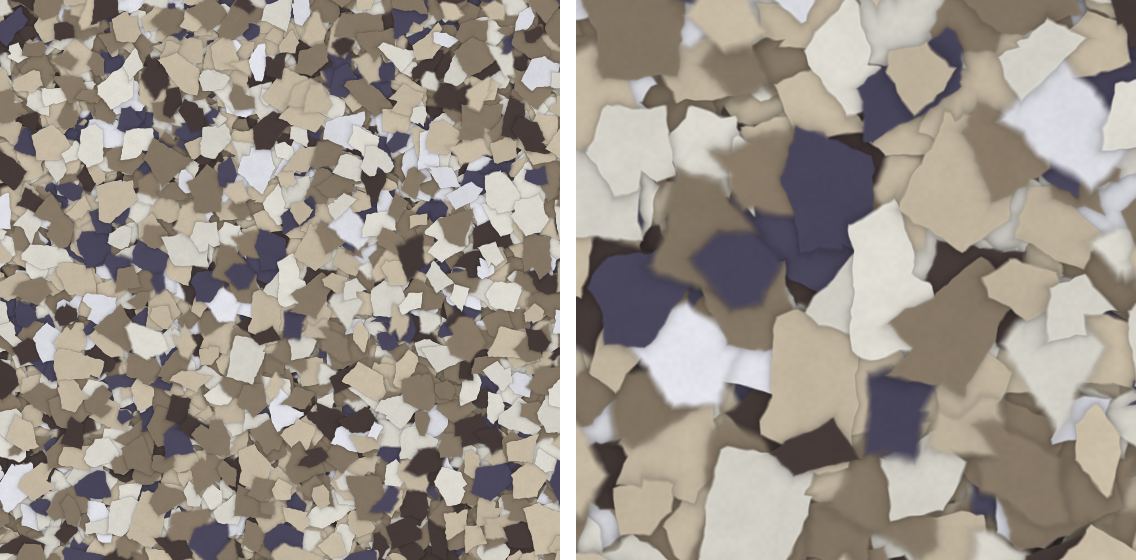
Left: the whole. Right: its middle third, enlarged.
Write a Shadertoy shader that draws this texture.

```glsl
// Decorative flake flooring: torn paint chips in tan, white, taupe, dark and navy.
// Layers of jittered, rotated grids are painted back to front; every cell holds
// one ragged polygon that casts a thin contact shadow on the chips beneath it.

const int   LAYERS        = 7;
const float CELL          = 0.052;   // grid pitch, in canvas heights
const float CHIP_RADIUS   = 0.0245;  // mean centre-to-side distance
const float TEAR_COARSE   = 0.0060;  // edge wobble amplitudes
const float TEAR_FINE     = 0.0022;
const float EDGE_SHARP    = 0.0011;  // edge half widths
const float EDGE_SOFT     = 0.0036;
const float SOFT_SHARE    = 0.18;
const float SHADOW_WIDTH  = 0.0026;
const float SHADOW_DEPTH  = 0.24;
const float TONE_SPREAD   = 0.07;
const float GRAIN         = 0.030;
const float TAU           = 6.28319;

const vec3 TAN       = vec3(0.765, 0.715, 0.630);
const vec3 OFF_WHITE = vec3(0.845, 0.835, 0.800);
const vec3 WHITE     = vec3(0.865, 0.865, 0.895);
const vec3 TAUPE     = vec3(0.520, 0.465, 0.395);
const vec3 DARK      = vec3(0.270, 0.228, 0.220);
const vec3 NAVY      = vec3(0.290, 0.275, 0.360);

vec4 hash4(vec2 p) {
    vec4 q = fract(p.xyxy * vec4(0.1031, 0.1030, 0.0973, 0.1099));
    q += dot(q, q.wzxy + 33.33);
    return fract((q.xxyz + q.yzzw) * q.zywx);
}

// Bilinear noise; its creases give the tears an angular look.
vec2 creaseNoise(vec2 p) {
    vec2 i = floor(p), f = p - i;
    vec2 low  = mix(hash4(i).xy, hash4(i + vec2(1, 0)).xy, f.x);
    vec2 high = mix(hash4(i + vec2(0, 1)).xy, hash4(i + vec2(1, 1)).xy, f.x);
    return mix(low, high, f.y) - 0.5;
}

mat2 rotation(float a) {
    float c = cos(a), s = sin(a);
    return mat2(c, s, -s, c);
}

vec3 chipColour(float pick) {
    if (pick < 0.29) return TAN;
    if (pick < 0.50) return OFF_WHITE;
    if (pick < 0.57) return WHITE;
    if (pick < 0.81) return TAUPE;
    if (pick < 0.91) return DARK;
    return NAVY;
}

// Signed distance to an uneven polygon with one corner bitten out.
float chipDistance(vec2 p, vec2 id, vec4 shape) {
    float cap = length(p) - 0.95 * CELL;
    float radius = CHIP_RADIUS * mix(0.60, 1.32, shape.x);
    float stretch = mix(0.76, 1.30, shape.y);
    p = rotation(TAU * shape.z) * p * vec2(stretch, 1.0 / stretch);

    float sides = 4.0 + floor(shape.w * 3.0);
    float d = cap;
    for (int i = 0; i < 6; i++) {
        if (float(i) >= sides) break;
        vec4 h = hash4(id + 0.37 * float(i + 1));
        float a = (float(i) + 0.5 * (h.x - 0.5)) * TAU / sides;
        d = max(d, dot(p, vec2(cos(a), sin(a))) - radius * mix(0.65, 1.28, h.y));
    }

    vec4 bite = hash4(id + 5.71);
    vec2 q = rotation(TAU * bite.x) * p;
    float slope = mix(0.5, 1.4, bite.y);
    float notch = abs(q.y) * slope + radius * mix(0.45, 1.6, bite.z) - q.x;
    return max(d, -notch / sqrt(1.0 + slope * slope));
}

void mainImage(out vec4 fragColor, in vec2 fragCoord) {
    vec2 uv = fragCoord / iResolution.y;
    float pixel = 1.0 / iResolution.y;
    vec3 colour = TAUPE * 0.75;

    for (int layer = 0; layer < LAYERS; layer++) {
        // Each layer has its own grid direction and torn-edge warp.
        float k = float(layer);
        vec2 p = rotation(0.4 + 1.1 * k) * uv + 5.0 + 0.73 * k;
        p += TEAR_COARSE * creaseNoise(p * 65.0);
        p += TEAR_FINE * creaseNoise(p * 210.0);
        vec2 home = floor(p / CELL);

        for (int n = 0; n < 9; n++) {
            vec2 cell = home + vec2(n % 3, n / 3) - 1.0;
            vec2 id = cell + 37.0 * k;
            vec4 look = hash4(id);
            vec2 local = p - (cell + mix(vec2(0.1), vec2(0.9), look.xy)) * CELL;
            if (length(local) > 1.1 * CELL) continue;

            vec4 shape = hash4(id + 0.19);
            float d = chipDistance(local, id, shape);

            // Contact shadow, then the chip with a faintly lit rim.
            colour *= 1.0 - SHADOW_DEPTH * exp(-max(d, 0.0) / SHADOW_WIDTH);
            vec4 finish = hash4(id + 0.53);
            float edge = finish.x < SOFT_SHARE ? EDGE_SOFT : EDGE_SHARP;
            edge = max(edge, 0.7 * pixel);
            float tone = 1.0 + TONE_SPREAD * (finish.y - 0.5);
            tone += 0.025 * smoothstep(-0.0025, 0.0, d);
            colour = mix(colour, chipColour(look.z) * tone, smoothstep(edge, -edge, d));
        }
    }

    // Fine surface grain.
    colour *= 1.0 + GRAIN * (creaseNoise(uv * 380.0).x + creaseNoise(uv * 90.0 + 9.0).y);
    fragColor = vec4(colour, 1.0);
}
```
